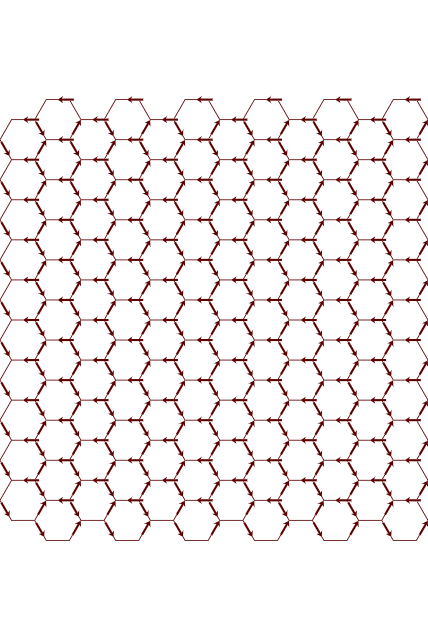
Give the GLSL for this pattern, as a WebGL 1 fragment shader.

```glsl
precision mediump float;
uniform vec2 u_resolution;

// Lengths are in hexagon sides
#define COLUMNS 12.0
#define ROWS 11.0
#define LINE_WIDTH 0.036
#define SHAFT_WIDTH 0.09
#define ARROW_LENGTH 0.70
#define HEAD_LENGTH 0.22
#define HEAD_HALF_WIDTH 0.14
#define HEAD_SWEEP 0.3
#define INK vec3(0.36, 0.0, 0.0)
#define PAPER vec3(1.0)

const float APOTHEM = 0.8660254;
const float ROW_STEP = 2.0 * APOTHEM;
const float COLUMN_STEP = 1.5;

// Distance to the outline of a flat-topped hexagon
float hexOutline(vec2 p) {
  vec2 q = abs(p);
  float d = max(q.y, dot(q, vec2(APOTHEM, 0.5))) - APOTHEM;
  return abs(d) - 0.5 * LINE_WIDTH;
}

// Distance to an arrow with swept barbs, ending at tip
float arrow(vec2 p, vec2 tip, vec2 dir) {
  vec2 toTip = tip - p;
  float back = dot(toTip, dir);
  float side = abs(toTip.x * dir.y - toTip.y * dir.x);

  float shaftStart = 0.5 * HEAD_LENGTH;
  float shaft = max(max(shaftStart - back, back - ARROW_LENGTH),
                    side - 0.5 * SHAFT_WIDTH);

  vec2 flank = normalize(vec2(HEAD_LENGTH, -HEAD_HALF_WIDTH));
  float head = max(dot(vec2(side, back), flank),
                   back - HEAD_LENGTH - HEAD_SWEEP * (side - HEAD_HALF_WIDTH));
  return min(shaft, head);
}

// Outline plus arrows on the top, lower-left and lower-right edges
float cell(vec2 p) {
  vec2 down = vec2(0.5, -APOTHEM);
  vec2 up = vec2(0.5, APOTHEM);
  float d = hexOutline(p);
  d = min(d, arrow(p, vec2(-0.01, APOTHEM), vec2(-1.0, 0.0)));
  d = min(d, arrow(p, vec2(-1.0, 0.0) + 0.82 * down, down));
  return min(d, arrow(p, vec2(1.0, 0.0) - 0.02 * up, up));
}

// Nearest ink among the neighbouring cells of the finite grid
float lattice(vec2 p) {
  float nearColumn = floor((p.x - 1.0) / COLUMN_STEP + 0.5);
  float halfSpan = 0.5 * (ROWS - 1.0) + 0.01;
  float d = 10.0;
  for (int i = -1; i <= 1; i++) {
    float column = nearColumn + float(i);
    if (column < 0.0 || column > COLUMNS - 0.5) continue;
    // Even columns sit half a row off and hold one cell fewer
    float shift = mod(column, 2.0) < 0.5 ? 0.5 : 0.0;
    float nearRow = floor(p.y / ROW_STEP - shift + 0.5) + shift;
    for (int j = -1; j <= 1; j++) {
      float row = nearRow + float(j);
      if (abs(row) > halfSpan) continue;
      vec2 center = vec2(1.0 + COLUMN_STEP * column, ROW_STEP * row);
      d = min(d, cell(p - center));
    }
  }
  return d;
}

void main() {
  // The grid spans the full width and is centred vertically
  float pixel = (COLUMN_STEP * COLUMNS + 0.5) / u_resolution.x;
  vec2 p = (gl_FragCoord.xy - vec2(0.0, 0.5 * u_resolution.y)) * pixel;

  float coverage = clamp(0.5 - lattice(p) / pixel, 0.0, 1.0);
  gl_FragColor = vec4(mix(PAPER, INK, coverage), 1.0);
}
```
